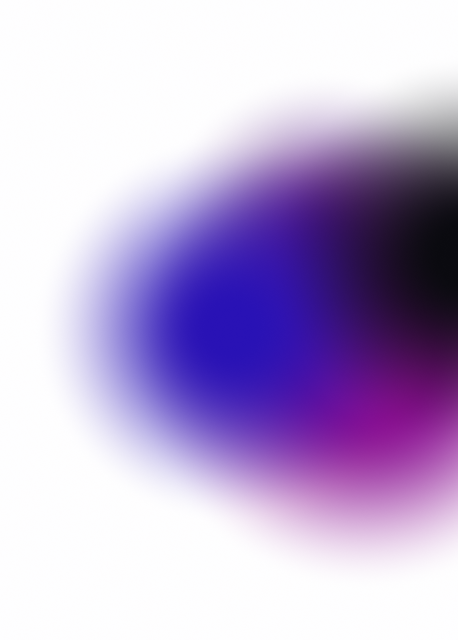
This background is drawn by a WebGL 1 fragment shader. Its source:

```glsl
precision highp float;
uniform vec2 u_resolution;

#define PAPER vec3(0.996, 0.995, 0.998)
#define MAGENTA vec3(0.54, 0.06, 0.57)
#define VIOLET vec3(0.31, 0.08, 0.50)
#define BLUE vec3(0.16, 0.07, 0.71)
#define INK vec3(0.04, 0.04, 0.06)
#define SOFTNESS 0.137

// Coverage of a blurred disc; half strength lies at the radius
float softDisc(vec2 p, vec2 center, float radius) {
  return 1.0 - smoothstep(radius - SOFTNESS, radius + SOFTNESS, distance(p, center));
}

float hash(vec2 p) {
  return fract(sin(dot(p, vec2(12.9898, 78.233))) * 43758.55);
}

void main() {
  // Canvas height is one unit
  vec2 p = gl_FragCoord.xy / u_resolution.y;

  // Overlapping glows, back to front
  vec3 color = PAPER;
  color = mix(color, MAGENTA, softDisc(p, vec2(0.573, 0.447), 0.234));
  color = mix(color, VIOLET, softDisc(p, vec2(0.508, 0.609), 0.145));
  color = mix(color, BLUE, softDisc(p, vec2(0.358, 0.486), 0.169));
  color = mix(color, INK, softDisc(p, vec2(0.729, 0.603), 0.176));

  // Fine dither against banding
  color += (hash(gl_FragCoord.xy) - 0.5) / 255.0;
  gl_FragColor = vec4(color, 1.0);
}
```
